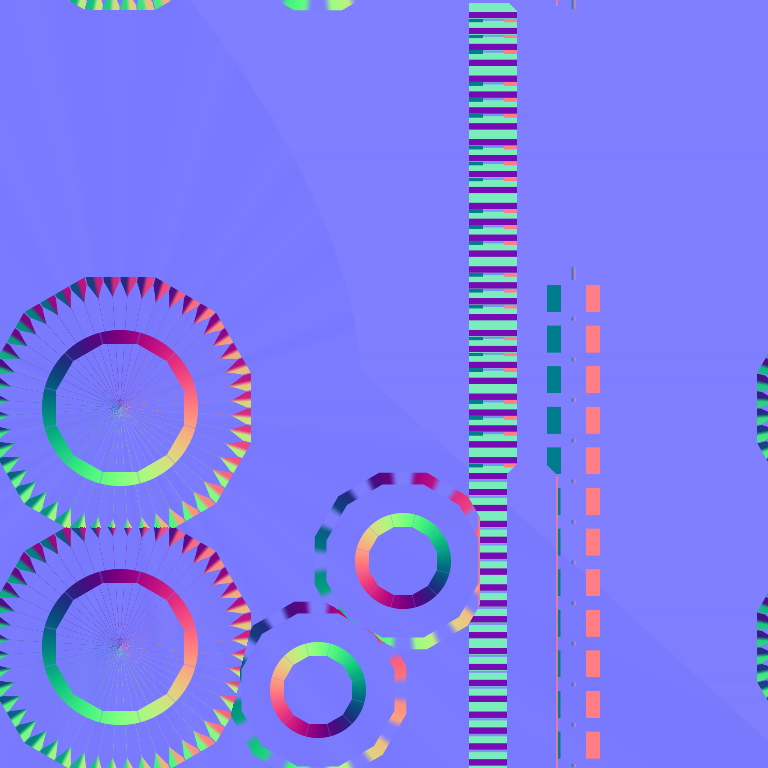
This texture map is drawn by a WebGL 2 fragment shader. Its source:

```glsl
#version 300 es
precision highp float;

uniform vec2 u_resolution;
out vec4 outColor;

const float SIDE = 768.0; // canvas side in design units
const float TAU = 6.2831853;
const vec3 FLAT = vec3(0.49, 0.49, 1.0);
const vec3 MINT = vec3(0.48, 0.93, 0.74);
const vec3 PURPLE = vec3(0.47, 0.04, 0.71);
const vec3 TEAL = vec3(0.0, 0.49, 0.55);
const vec3 SALMON = vec3(1.0, 0.49, 0.52);

float hash(float n) { return fract(sin(n * 91.7) * 4375.5); }

float noise(float x) {
  float i = floor(x);
  return mix(hash(i), hash(i + 1.0), smoothstep(0.0, 1.0, x - i));
}

float inside(float d, float aa) { return smoothstep(0.5 * aa, -0.5 * aa, d); }

float span(float x, float lo, float hi, float aa) {
  return inside(max(lo - x, x - hi), aa);
}

// Surface direction as a colour
vec3 slope(vec2 d) { return vec3(0.5 + 0.5 * d.x, 0.5 - 0.5 * d.y, 0.5); }

vec2 wrapOffset(vec2 p, vec2 c) { return p - c - SIDE * round((p - c) / SIDE); }

// Apothem of a twelve-sided polygon through q
float dodecagon(vec2 q) {
  float s = TAU / 12.0;
  return length(q) * cos(mod(atan(q.y, q.x) + 0.5 * s, s) - 0.5 * s);
}

vec3 background(vec2 p) {
  float edge = p.y > 398.0
    ? 360.0 - 170.0 * pow((p.y - 398.0) / 370.0, 1.7)
    : 360.0 + (398.0 - p.y) * 1.1;
  float west = smoothstep(2.0, -2.0, p.x - edge);
  vec2 q = p - vec2(120.0, 360.0);
  float rays = noise(atan(q.y, q.x) * 14.0 + 50.0) - 0.5;
  float streaks = noise(p.y * 0.09) - 0.5;
  float shade = mix(0.006 + 0.010 * streaks, -0.012 + 0.016 * rays, west);
  return FLAT + shade * vec3(1.0, 1.0, 0.2);
}

vec3 paintRing(vec3 col, vec2 q, float outer, float hole, float facing, float aa) {
  float a = atan(q.y, q.x) / TAU * 12.0;
  float seam = smoothstep(0.04, 0.0, abs(fract(a) - 0.5));
  vec3 ring = mix(slope(facing * normalize(q)), FLAT, 0.3 * seam);
  return mix(col, ring, inside(max(length(q) - outer, hole - dodecagon(q)), aa));
}

vec3 paintToothedRim(vec3 col, vec2 q, float radius, float aa) {
  vec2 dir = normalize(q);
  float r = length(q);
  float f = fract(atan(q.y, q.x) / TAU * 48.0) - 0.5;
  float halfWidth = clamp((r - radius + 20.0) / 17.0, 0.0, 0.94) * 0.5;
  float flank = clamp(f * 9.0, -1.0, 1.0);
  vec3 tooth = slope(0.68 * dir + 0.68 * flank * vec2(-dir.y, dir.x));
  float mask = inside((abs(f) - halfWidth) * r * TAU / 48.0, aa);
  return mix(col, tooth, mask * inside(dodecagon(q) - radius, aa));
}

vec3 paintSmoothRim(vec3 col, vec2 q, float radius, float aa) {
  float corner = 0.5 - 0.5 * cos(atan(q.y, q.x) * 12.0);
  vec2 dir = normalize(normalize(q) * vec2(1.4, 1.0));
  vec3 rim = mix(FLAT, slope(dir), smoothstep(0.1, 0.75, corner));
  float d = dodecagon(q);
  return mix(col, rim, span(d, radius - 12.0, radius, aa));
}

vec3 paintRack(vec3 col, vec2 p, float aa) {
  float right = clamp(507.0 + p.y - 294.0, 507.0, 517.0);
  right = min(right, 517.0 + 757.0 - p.y);
  float row = (p.y - 447.3) / 15.9;
  float t = fract(row);
  float w = aa / 15.9;
  float tipped = step(0.5, mod(floor(row + 0.5), 4.0));
  vec3 stripe = mix(MINT, PURPLE, span(t, 0.02, 0.42, w));
  float nearTip = abs(t - 0.93);
  stripe = mix(stripe, FLAT, tipped * 0.8 * inside(nearTip - 0.07, w));
  // Rounded tips at both ends of the upper rows
  float tip = tipped * step(294.0, p.y) * inside(nearTip - 0.16, w);
  stripe = mix(stripe, TEAL, tip * span(p.x, 469.0, 483.0, aa));
  stripe = mix(stripe, SALMON, tip * span(p.x, 504.0, 517.0, aa));
  float mask = span(p.x, 469.0, right, aa) * inside(p.y - 765.0, aa);
  return mix(col, stripe, mask);
}

vec3 paintDashes(vec3 col, vec2 p, float aa) {
  float period = 40.6;
  float y = mod(p.y - 456.0, period);
  float dash = span(y, 0.0, 27.0, aa) * step(p.y, 490.0);
  float upper = step(292.0, p.y);
  float left = 547.0 + max(0.0, 303.0 - p.y);
  col = mix(col, TEAL, dash * upper * span(p.x, left, 561.0, aa));
  col = mix(col, SALMON, dash * span(p.x, 586.0, 600.0, aa));
  // Thin seam under the left column
  float seam = max(1.0 - upper, step(762.0, p.y));
  col = mix(col, SALMON, 0.75 * seam * span(p.x, 556.0, 558.0, aa));
  col = mix(col, TEAL, dash * (1.0 - upper) * span(p.x, 558.0, 560.5, aa));
  // Dots between the rows, with longer marks at the ends
  float dots = span(y, 32.0, 35.5, aa) * step(p.y, 480.0);
  dots = max(dots, max(span(p.y, 488.0, 501.0, aa), step(759.0, p.y)));
  col = mix(col, TEAL, 0.6 * dots * span(p.x, 571.5, 573.5, aa));
  return mix(col, SALMON, 0.6 * dots * span(p.x, 574.0, 576.0, aa));
}

void main() {
  vec2 p = gl_FragCoord.xy / u_resolution * SIDE;
  float aa = SIDE / min(u_resolution.x, u_resolution.y);
  vec3 col = paintDashes(background(p), p, aa);

  // The nearest gear owns each point
  vec2 centers[4] = vec2[4](vec2(120.0, 360.0), vec2(120.0, 121.0),
                            vec2(403.0, 207.0), vec2(318.0, 78.0));
  float best = 1e4;
  bool large = true;
  vec2 q = vec2(1.0);
  for (int i = 0; i < 4; i++) {
    vec2 offset = wrapOffset(p, centers[i]);
    float d = dodecagon(offset) - (i < 2 ? 131.0 : 88.5);
    if (d < best) { best = d; q = offset; large = i < 2; }
  }
  vec3 gear = large ? paintToothedRim(col, q, 131.0, aa) : paintSmoothRim(col, q, 88.5, aa);
  gear = large ? paintRing(gear, q, 78.0, 64.0, 1.0, aa) : paintRing(gear, q, 48.0, 34.0, -1.0, aa);

  // The rack covers the gear beyond their shared line
  float onGear = inside(best, aa) * span(p.x, -SIDE, 480.0, aa);
  float edgeLine = inside(best, aa) * span(p.x, 478.0, 480.0, aa);
  vec3 meshed = mix(gear, SALMON, 0.7 * edgeLine);
  col = mix(paintRack(col, p, aa), meshed, max(onGear, step(600.0, p.x) * inside(best, aa)));
  outColor = vec4(col, 1.0);
}
```
